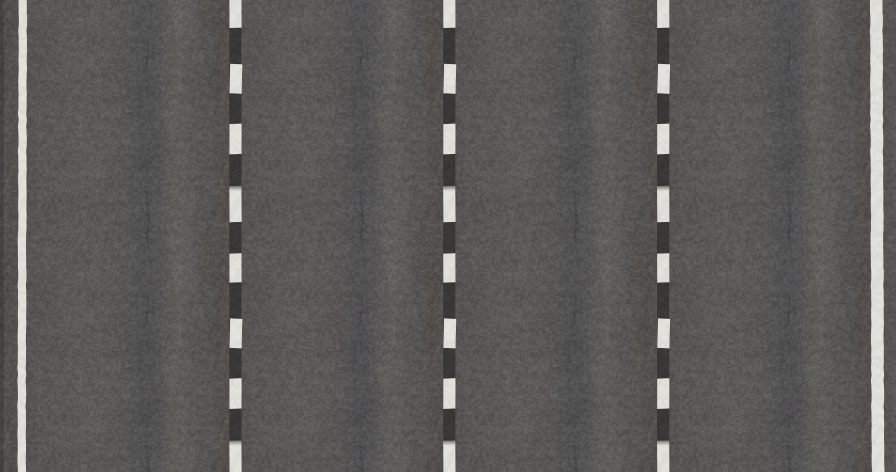
A Shadertoy shader for this texture:

```glsl
// Four-lane road seen from above: solid edge lines, three dashed dividers on dark strips.
// One asphalt tile repeats per lane and down the road; periodic noise gives it
// grain, streaks and stains, and every divider shares the same uneven dashes.

const vec2 TILE_SIZE = vec2(0.2387, 0.5394);   // fraction of the canvas
const vec2 TILE_ORIGIN = vec2(0.0240, -0.0025); // measured from the top left
const float DIVIDER_HALF = 0.0285;

// Dashes within one tile, from its top
const vec4 DASH_CENTER = vec4(0.057, 0.314, 0.5505, 0.806);
const vec4 DASH_HALF = vec4(0.057, 0.058, 0.0595, 0.071);

const vec3 ASPHALT = vec3(0.346, 0.342, 0.336);
const vec3 STRIP = vec3(0.205, 0.200, 0.195);
const vec3 PAINT = vec3(0.900, 0.898, 0.878);

float hash(vec2 p) {
    vec3 q = fract(p.xyx * 0.1031);
    q += dot(q, q.yzx + 33.33);
    return fract((q.x + q.y) * q.z);
}

// Value noise that repeats after one tile; cells must be whole numbers
float tileNoise(vec2 tile, vec2 cells, float seed) {
    vec2 p = tile * cells, i = floor(p), f = fract(p);
    f = f * f * (3.0 - 2.0 * f);
    vec2 a = mod(i, cells) + seed, b = mod(i + 1.0, cells) + seed;
    return mix(mix(hash(a), hash(vec2(b.x, a.y)), f.x),
               mix(hash(vec2(a.x, b.y)), hash(b), f.x), f.y);
}

// Signed distance to the nearest copy of a center with period 1
float wrapped(float x, float center) {
    return fract(x - center + 0.5) - 0.5;
}

float bump(float x, float center, float width) {
    float d = wrapped(x, center) / width;
    return exp(-d * d);
}

// Smooth-edged band around distance zero
float band(float d, float halfWidth, float blur) {
    return clamp((halfWidth - abs(d)) / blur + 0.5, 0.0, 1.0);
}

vec3 asphalt(vec2 tile) {
    // Wheel tracks and tints across the lane
    float x = tile.x + 0.03 * (tileNoise(tile, vec2(2.0, 4.0), 5.0) - 0.5);
    vec3 color = ASPHALT;
    color += vec3(0.030, 0.030, 0.028) * bump(x, 0.73, 0.07);
    color += vec3(0.010, 0.011, 0.010) * bump(x, 0.30, 0.12);
    color -= vec3(0.024, 0.025, 0.013) * bump(x, 0.58, 0.09);
    color -= vec3(0.016, 0.022, 0.026) * bump(x, 0.96, 0.08);

    // Brown stains beside the divider
    float stain = smoothstep(0.45, 0.9, tileNoise(tile, vec2(5.0, 6.0), 17.0));
    color -= vec3(0.010, 0.026, 0.034) * stain * bump(x, 0.91, 0.06);

    // Mottling, faint cross streaks and fine grain
    float wear = 0.018 * (tileNoise(tile, vec2(9.0, 11.0), 31.0) - 0.5);
    wear += 0.016 * (tileNoise(tile, vec2(7.0, 60.0), 47.0) - 0.5);
    wear += 0.070 * (tileNoise(tile, vec2(120.0, 143.0), 61.0) - 0.5);
    wear += 0.030 * (tileNoise(tile, vec2(61.0, 73.0), 83.0) - 0.5);

    // Broken hairline seam along the lane
    float wiggle = 0.012 * (tileNoise(tile, vec2(1.0, 24.0), 97.0) - 0.5);
    float gaps = smoothstep(0.5, 0.8, tileNoise(tile, vec2(1.0, 9.0), 113.0));
    wear -= 0.045 * gaps * bump(tile.x + wiggle, 0.59, 0.006);
    return color + wear;
}

vec3 paint(vec2 tile) {
    return PAINT - 0.05 * tileNoise(tile, vec2(70.0, 83.0), 131.0);
}

// Dark strip with uneven white dashes, each a little shifted and tilted
vec3 divider(vec3 ground, vec2 tile, vec2 pixel) {
    float across = wrapped(tile.x, 0.0);
    vec3 strip = STRIP + 0.035 * tileNoise(tile, vec2(90.0, 107.0), 149.0);
    vec3 color = mix(ground, strip, band(across, DIVIDER_HALF, pixel.x));
    for (int i = 0; i < 4; i++) {
        float along = wrapped(tile.y, DASH_CENTER[i]);
        float shift = 0.007 * (hash(vec2(float(i), 7.0)) - 0.5);
        float tilt = 0.06 * (hash(vec2(float(i), 19.0)) - 0.5);
        float skew = 0.10 * (hash(vec2(float(i), 29.0)) - 0.5);
        float mask = band(across - shift - tilt * along, DIVIDER_HALF, pixel.x)
                   * band(along + skew * across, DASH_HALF[i], pixel.y);
        // The last dash fades in from its top end
        float fade = i == 3 ? smoothstep(-0.015, 0.024, along + DASH_HALF[i]) : 1.0;
        color = mix(color, paint(tile), mask * fade);
    }
    return color;
}

void mainImage(out vec4 fragColor, in vec2 fragCoord) {
    vec2 uv = fragCoord / iResolution.xy;
    vec2 tile = (vec2(uv.x, 1.0 - uv.y) - TILE_ORIGIN) / TILE_SIZE;
    vec2 pixel = 1.0 / (iResolution.xy * TILE_SIZE);
    float blur = 1.0 / iResolution.x;

    vec3 color = asphalt(tile);
    if (abs(tile.x - 2.0) < 1.5) color = divider(color, tile, pixel);

    // Solid edge lines: slightly leaning, the right one wider
    float rough = 0.0008 * (tileNoise(tile, vec2(1.0, 40.0), 163.0) - 0.5);
    float left = band(uv.x - 0.0241 - 0.0013 * uv.y + rough, 0.0046, blur);
    float right = band(uv.x - 0.9798 + 0.0018 * uv.y + rough, 0.0070, blur);
    color = mix(color, paint(tile), max(left, right));

    // Dark rim at the left border
    color *= 1.0 - 0.18 * band(uv.x, 0.0042, blur);
    fragColor = vec4(color, 1.0);
}
```
